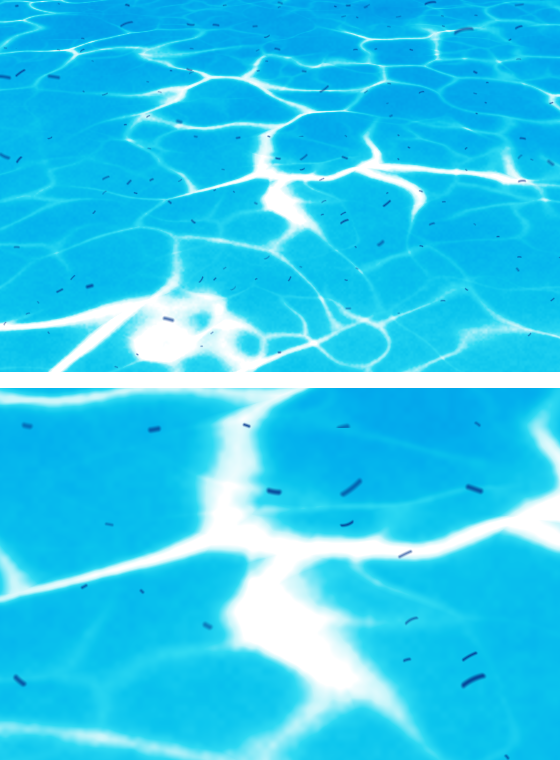
Top: the whole. Bottom: its middle third, enlarged.
Give the GLSL for this texture, as a Shadertoy shader.

```glsl
// Sunlit shallow water: perspective caustic ripples over sand with dark debris.
#define HORIZON 1.6
#define CELLS vec2(3.3, 7.5)
#define LINE_WIDTH 0.062
#define LINE_GAIN 3.1
#define HALO_GAIN 1.15
#define NEAR_TONE 3.15
#define FAR_TONE 1.4
#define SWELL 1.5
#define GRAIN 0.4
#define DEBRIS_COLOR vec3(0.02, 0.22, 0.56)

// Water colours from deep blue to white glare
const vec3 WATER[7] = vec3[7](
    vec3(0.02, 0.43, 0.83), vec3(0.01, 0.61, 0.91), vec3(0.01, 0.69, 0.93),
    vec3(0.04, 0.77, 0.93), vec3(0.18, 0.85, 0.95), vec3(0.77, 0.96, 0.98),
    vec3(1.0));

float hash(vec2 p) {
    return fract(sin(dot(p, vec2(127.1, 311.7))) * 43758.5453);
}

vec2 hash2(vec2 p) {
    return vec2(hash(p), hash(p + 57.3));
}

float noise(vec2 p) {
    vec2 i = floor(p), f = fract(p);
    f = f * f * (3.0 - 2.0 * f);
    return mix(mix(hash(i), hash(i + vec2(1, 0)), f.x),
               mix(hash(i + vec2(0, 1)), hash(i + vec2(1, 1)), f.x), f.y);
}

float fbm(vec2 p) {
    float sum = 0.0, amp = 0.53;
    for (int i = 0; i < 4; i++) {
        sum += amp * noise(p);
        p = mat2(1.6, 1.2, -1.2, 1.6) * p + 7.1;
        amp *= 0.5;
    }
    return sum;
}

vec2 warp(vec2 p) {
    vec2 broad = vec2(noise(p * 0.9), noise(p * 0.9 + 31.7)) - 0.5;
    vec2 fine = vec2(noise(p * 2.7 + 11.0), noise(p * 2.7 + 73.0)) - 0.5;
    return p + 0.95 * broad + 0.26 * fine;
}

// Gaps from the nearest cell point to the second and third nearest
vec2 cellGaps(vec2 p) {
    vec2 cell = floor(p);
    vec3 nearest = vec3(9.0);
    for (int y = -1; y <= 1; y++)
    for (int x = -1; x <= 1; x++) {
        vec2 id = cell + vec2(x, y);
        float d = length(id + 0.1 + 0.8 * hash2(id) - p);
        if (d < nearest.x) nearest = vec3(d, nearest.xy);
        else if (d < nearest.y) nearest = vec3(nearest.x, d, nearest.y);
        else nearest.z = min(nearest.z, d);
    }
    return nearest.yz - nearest.x;
}

// Bright filaments along cell borders, flaring where they meet
float caustics(vec2 p, float width) {
    vec2 gap = cellGaps(warp(p));
    float strength = smoothstep(0.25, 0.78, noise(p * 0.85 + 19.0));
    float node = exp(-gap.y * 5.0);
    float w = width * (0.45 + 0.75 * strength + 0.5 * node);
    float core = exp(-gap.x * gap.x / (w * w));
    float halo = exp(-gap.x / (3.5 * width));
    return (0.12 + strength) * (LINE_GAIN * core + HALO_GAIN * halo * (0.6 + node));
}

// Curved flecks scattered on a grid; flatter when far away
float debris(vec2 p, float cells, float share, float far) {
    vec2 id = floor(p * cells);
    vec2 rnd = hash2(id + cells);
    vec2 q = fract(p * cells) - 0.35 - 0.3 * hash2(id + 4.7);
    float angle = (rnd.y - 0.5) * mix(3.0, 0.9, far);
    q = mat2(cos(angle), -sin(angle), sin(angle), cos(angle)) * q;
    float halfLength = 0.03 + 0.27 * rnd.y * hash(id + 8.1);
    q.y += (hash(id + 2.9) - 0.5) * 2.0 * q.x * q.x;
    q.x -= clamp(q.x, -halfLength, halfLength);
    float soft = 0.02 + cells / iResolution.y;
    float mark = 1.0 - smoothstep(-soft, soft, length(q) - 0.035);
    return mark * step(rnd.x, share) * (0.45 + 0.5 * hash(id + 6.3));
}

void mainImage(out vec4 fragColor, in vec2 fragCoord) {
    vec2 p = fragCoord / iResolution.y;
    float far = p.y;

    // Perspective onto the sea floor
    float depth = 1.0 / (HORIZON - p.y);
    vec2 ground = vec2((p.x - 0.75) * depth, depth) * CELLS + 20.0;

    // Base tone, broad swell and sand grain
    float tone = mix(NEAR_TONE, FAR_TONE, far);
    tone += SWELL * (fbm(ground * vec2(0.8, 1.0)) - 0.5);
    tone += GRAIN * (noise(p * 150.0) + noise(p * vec2(55.0, 80.0)) - 1.0) * 0.7;

    // Main light net and a fainter fine one
    float width = LINE_WIDTH * (1.0 + 0.9 * far);
    float light = caustics(ground, width);
    light += 0.33 * caustics(ground * 1.7 + 41.0, width * 1.3);
    tone += light * mix(1.05, 0.62, far);

    // Colour ramp
    vec3 color = WATER[0];
    for (int i = 1; i < 7; i++)
        color = mix(color, WATER[i], clamp(tone - float(i - 1), 0.0, 1.0));

    // Small specks, strokes and a few long pieces
    float marks = debris(p, 34.0, mix(0.03, 0.09, far), far);
    marks = max(marks, debris(p + 3.1, 17.0, mix(0.03, 0.2, far * far), far));
    marks = max(marks, debris(p + 7.7, 9.0, 0.03, far));
    color = mix(color, DEBRIS_COLOR, marks);

    fragColor = vec4(color, 1.0);
}
```
